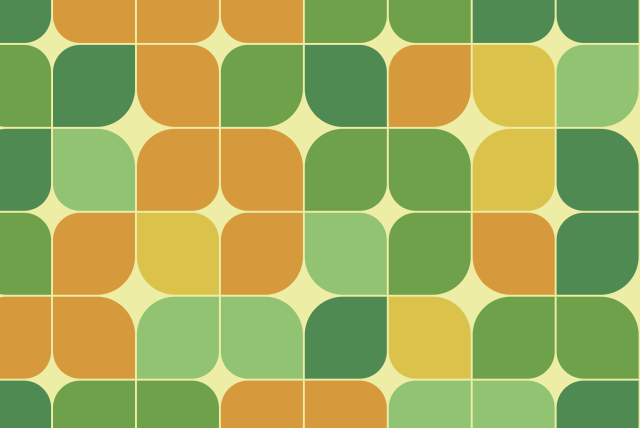
Reproduce this pattern procedurally as a WebGL 1 fragment shader.

```glsl
precision highp float;
// Retro grid of flat coloured leaf tiles whose rounded corners form cream stars.

uniform vec2 u_resolution;

const float TILES_ACROSS = 7.625;
const vec2 GRID_SHIFT = vec2(0.38, 0.424);
const float LINE_WIDTH = 0.023;      // sizes are fractions of one tile
const float SMALL_RADIUS = 0.325;    // corners on odd grid rows
const float LARGE_RADIUS = 0.455;    // corners on even grid rows
const float STRATA = 8.0;            // colour steps shared out along a row
const float SEED = 3.0;

const vec3 CREAM = vec3(0.93, 0.93, 0.65);
const vec3 LIGHT_GREEN = vec3(0.57, 0.765, 0.45);
const vec3 MID_GREEN = vec3(0.43, 0.63, 0.29);
const vec3 DARK_GREEN = vec3(0.31, 0.54, 0.32);
const vec3 ORANGE = vec3(0.84, 0.60, 0.23);
const vec3 YELLOW = vec3(0.86, 0.76, 0.29);

float hash(vec2 p) {
  return fract(sin(dot(p + SEED, vec2(127.1, 311.7))) * 43758.5453);
}

// Spread the palette evenly along each row, in an order that varies by row.
float colourPick(vec2 cell) {
  float stride = 1.0 + 2.0 * floor(4.0 * hash(vec2(cell.y, 17.0)));
  float start = floor(STRATA * hash(vec2(cell.y, 41.0)));
  float stratum = mod(cell.x * stride + start, STRATA);
  return (stratum + hash(cell)) / STRATA;
}

// Thresholds are the cumulative shares of the tile colours.
vec3 tileColour(float pick) {
  vec3 colour = MID_GREEN;
  colour = mix(colour, ORANGE, step(0.28, pick));
  colour = mix(colour, LIGHT_GREEN, step(0.51, pick));
  colour = mix(colour, DARK_GREEN, step(0.68, pick));
  return mix(colour, YELLOW, step(0.90, pick));
}

// Signed distance to the tile edge, seen from its nearest grid vertex.
float tileDistance(vec2 grid) {
  vec2 vertex = floor(grid + 0.5);
  float isStar = 1.0 - mod(vertex.x + vertex.y, 2.0);
  float radius = isStar * mix(LARGE_RADIUS, SMALL_RADIUS, mod(vertex.y, 2.0));
  vec2 corner = radius + 0.5 * LINE_WIDTH - abs(grid - vertex);
  return length(max(corner, 0.0)) + min(max(corner.x, corner.y), 0.0) - radius;
}

void main() {
  float pixel = TILES_ACROSS / u_resolution.x;
  vec2 grid = gl_FragCoord.xy * pixel + GRID_SHIFT;

  float coverage = clamp(0.5 - tileDistance(grid) / pixel, 0.0, 1.0);
  vec3 colour = tileColour(colourPick(floor(grid)));
  gl_FragColor = vec4(mix(CREAM, colour, coverage), 1.0);
}
```
